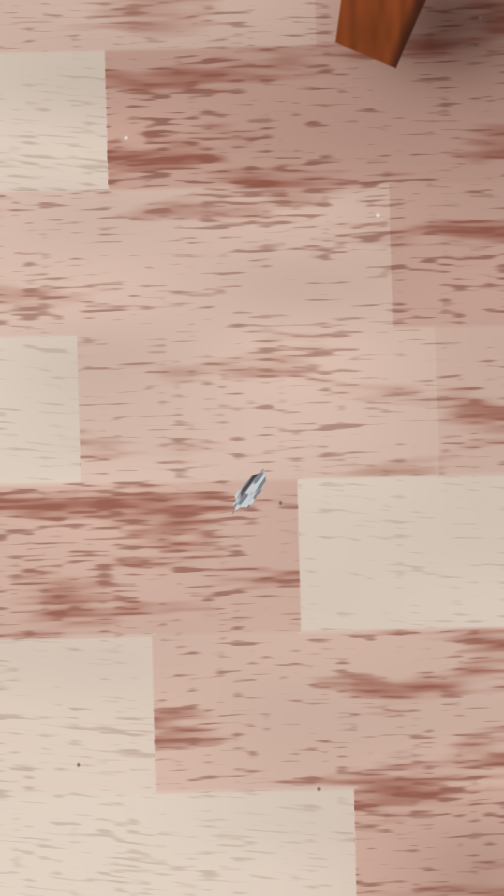
Reproduce this texture procedurally as a Shadertoy shader.

```glsl
// Worn pink and cream laminate floor with a chipped spot and a chair leg in the corner.

float hash(vec2 p) {
    return fract(sin(dot(p, vec2(127.1, 311.7))) * 43758.5453);
}

float noise(vec2 p) {
    vec2 i = floor(p), f = fract(p);
    f = f * f * (3.0 - 2.0 * f);
    return mix(mix(hash(i), hash(i + vec2(1, 0)), f.x),
               mix(hash(i + vec2(0, 1)), hash(i + vec2(1, 1)), f.x), f.y);
}

// Coverage of the side where x exceeds the edge
float above(float edge, float x) {
    return smoothstep(edge - 0.003, edge + 0.003, x);
}

// Redness of the plank at x in a row: 0 is cream, 1 is deep pink
float plankTone(float row, float x) {
    float joint[7] = float[7](0.62, 0.208, 0.772, 0.153, 0.59, 0.302, 0.702);
    float left[7] = float[7](0.4, 0.05, 0.42, 0.05, 0.72, 0.12, 0.03);
    float right[7] = float[7](0.7, 0.9, 0.82, 0.38, 0.0, 0.6, 0.75);
    int i = int(clamp(row + 1.0, 0.0, 6.0));
    float tone = mix(left[i], right[i], above(joint[i], x));
    if (i == 3) tone += 0.22 * above(0.863, x);
    return tone;
}

// Wood colour with thin short dashes and ragged worn bands
vec3 wood(vec2 p, float tone) {
    vec2 g = p + vec2(3.0);
    g.y -= (tone < 0.2 ? 0.09 : 0.0) * p.x;
    g.y += 0.010 * noise(g * vec2(6.0, 8.0));
    float fine = noise(g * vec2(34.0, 215.0));
    float thin = noise(g * vec2(19.0, 150.0) + 31.0);
    float middle = noise(g * vec2(14.0, 75.0) + 11.0);
    float broad = noise(g * vec2(4.5, 19.0) + 57.0);
    float cloud = noise(g * vec2(2.5, 7.0) + 83.0);

    vec3 col = mix(vec3(0.875, 0.815, 0.755), vec3(0.86, 0.75, 0.69), smoothstep(0.0, 0.4, tone));
    col = mix(col, vec3(0.80, 0.65, 0.59), smoothstep(0.4, 1.0, tone));
    col *= 0.95 + 0.09 * cloud;

    // Fine dashes, denser in some areas
    float density = 0.14 * (broad - 0.5) + 0.12 * (cloud - 0.5) + 0.06 * tone;
    float dashes = smoothstep(0.56, 0.84, 0.45 * fine + 0.4 * thin + 0.15 * middle + density);
    vec3 dashColour = mix(vec3(0.69, 0.61, 0.54), vec3(0.54, 0.36, 0.31), smoothstep(0.0, 0.5, tone));
    col = mix(col, dashColour, dashes * (0.4 + 0.3 * tone));

    // Soft reddish bands broken up by the fine grain
    float worn = smoothstep(0.58, 0.98, 0.72 * broad + 0.25 * middle + 0.16 * thin);
    return mix(col, vec3(0.60, 0.37, 0.31), worn * 0.85 * smoothstep(0.1, 0.7, tone));
}

// Grey, jagged chip with a dark streak on its upper left
vec3 addChip(vec3 col, vec2 p) {
    vec2 d = p - vec2(0.494, 0.975);
    vec2 q = vec2(dot(d, vec2(0.59, -0.81)), dot(d, vec2(0.81, 0.59)));
    float rough = noise(p * 130.0);
    float halfWidth = 0.019 * (1.0 - pow(q.x / 0.053, 2.0)) + 0.012 * (rough - 0.5);
    float body = smoothstep(-0.003, 0.003, halfWidth - abs(q.y));
    vec3 metal = mix(vec3(0.50, 0.51, 0.54), vec3(0.79, 0.80, 0.81),
                     smoothstep(0.25, 0.7, noise(q * vec2(75.0, 170.0) + 20.0)));
    float streak = smoothstep(0.006, 0.001, abs(q.y + 0.009)) * smoothstep(-0.035, 0.0, q.x);
    metal = mix(metal, vec3(0.24, 0.22, 0.22), streak * smoothstep(0.15, 0.5, rough) * 0.85);
    return mix(col, metal, body);
}

// Signed distance to the line from a to b, positive on its right going down the canvas
float side(vec2 p, vec2 a, vec2 b) {
    vec2 e = normalize(b - a);
    return dot(p - a, vec2(e.y, -e.x));
}

vec3 addLeg(vec3 col, vec2 p) {
    float leftEdge = side(p, vec2(0.677, 0.0), vec2(0.665, 0.084));
    float rightEdge = -side(p, vec2(0.845, 0.0), vec2(0.785, 0.135));
    float foot = side(p, vec2(0.665, 0.084), vec2(0.785, 0.135));
    float d = min(min(leftEdge, rightEdge), foot);
    float fold = side(p, vec2(0.83, 0.0), vec2(0.777, 0.135));
    vec3 leg = mix(vec3(0.50, 0.25, 0.13), vec3(0.26, 0.14, 0.10), smoothstep(-0.02, 0.01, fold));
    leg *= 0.85 + 0.25 * noise(p * vec2(70.0, 15.0));
    return mix(col, leg, above(0.0, d));
}

void mainImage(out vec4 fragColor, in vec2 fragCoord) {
    // Width is one unit; y runs down from the top
    vec2 p = vec2(fragCoord.x, iResolution.y - fragCoord.y) / iResolution.x;

    // Slightly tilted rows that widen towards the viewer
    float y = p.y + 0.022 * (p.x - 0.46);
    float k = (sqrt(0.0745 + 0.0176 * (y - 0.0926)) - 0.273) / 0.0088;
    float row = floor(k - 0.5);
    float blend = smoothstep(0.475, 0.525, k - 0.5 - row);
    float x = p.x - 0.008 * fract(k);
    float tone = mix(plankTone(row, x), plankTone(row + 1.0, x), blend);
    vec3 col = wood(vec2(p.x, y), tone);

    // Shade in the upper right corner, beside the leg and at the lower right
    col *= 1.0 - vec3(0.30, 0.35, 0.36) * exp(-2.0 * length((p - vec2(1.0, 0.0)) * vec2(1.0, 1.4)));
    vec2 s = (p - vec2(0.88, 0.04)) / vec2(0.13, 0.10);
    col *= 1.0 - vec3(0.38, 0.44, 0.45) * exp(-dot(s, s));
    col *= 1.0 - vec3(0.12, 0.16, 0.17) * exp(-5.0 * length(p - vec2(0.95, 1.77)));

    // Small scattered crumbs, bright or dark
    for (float i = 0.0; i < 7.0; i++) {
        vec2 c = vec2(hash(vec2(i, 2.0)), 1.75 * hash(vec2(i, 5.0)));
        float crumb = smoothstep(0.005, 0.001, length((p - c) * vec2(1.0, 0.8)));
        col = mix(col, vec3(hash(vec2(i, 9.0)) > 0.5 ? 0.93 : 0.36), crumb * 0.7);
    }

    col = addChip(col, p);
    col = addLeg(col, p);
    fragColor = vec4(col, 1.0);
}
```
